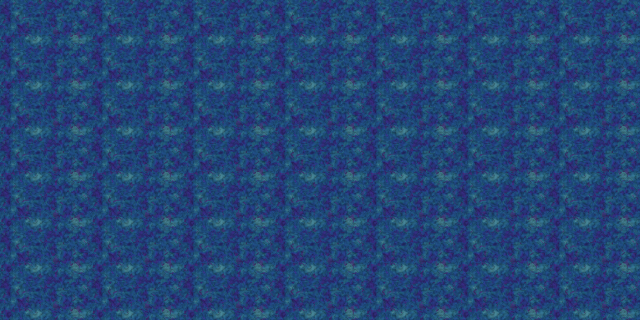
Reproduce this pattern procedurally as a WebGL 2 fragment shader.

```glsl
#version 300 es
precision highp float;
// Mottled blue, teal and violet paint cloth, a two-by-one tile repeated 7 by 7.
uniform vec2 u_resolution;
out vec4 fragColor;

// Unit gradient for a lattice cell
vec2 gradient(vec2 cell) {
    vec3 h = fract(cell.xyx * vec3(0.1031, 0.1030, 0.0973));
    h += dot(h, h.yzx + 33.33);
    float angle = 6.2832 * fract((h.x + h.y) * h.z);
    return vec2(cos(angle), sin(angle));
}

// Gradient noise, "cells" per unit, wrapping after "span" units across and 1 up
float tileNoise(vec2 p, float cells, float span, float seed) {
    vec2 wrap = cells * vec2(span, 1);
    p *= cells;
    vec2 i = floor(p), f = p - i;
    vec2 w = f * f * f * (f * (f * 6.0 - 15.0) + 10.0);
    vec2 lo = mod(i, wrap) + seed, hi = mod(i + 1.0, wrap) + seed;
    float a = dot(gradient(lo), f);
    float b = dot(gradient(vec2(hi.x, lo.y)), f - vec2(1, 0));
    float c = dot(gradient(vec2(lo.x, hi.y)), f - vec2(0, 1));
    float d = dot(gradient(hi), f - 1.0);
    return mix(mix(a, b, w.x), mix(c, d, w.x), w.y);
}

float fbm(vec2 p, float cells, float span, float seed) {
    float sum = 0.0, gain = 1.0;
    for (int k = 0; k < 3; k++) {
        sum += gain * tileNoise(p, cells, span, seed + 37.0 * float(k));
        cells *= 2.0;
        gain *= 0.65;
    }
    return sum;
}

// Soft dab, once in each half of the tile
float dab(vec2 p, vec2 centre, vec2 radius) {
    vec2 d = (fract(p - centre + 0.5) - 0.5) / radius;
    return exp(-dot(d, d));
}

void main() {
    vec2 tile = fract(gl_FragCoord.xy / u_resolution * 7.0) * vec2(2, 1);

    // Ragged paint edges
    vec2 p = tile + 0.05 * vec2(fbm(tile, 5.0, 2.0, 11.0), fbm(tile, 5.0, 2.0, 171.0));

    // Tone runs from violet to pale teal; the halves are alike but not equal
    float tone = 0.48 + 0.28 * fbm(p, 4.0, 1.0, 5.0) + 0.38 * fbm(p, 4.0, 2.0, 401.0);
    tone += 0.29 * dab(p, vec2(0.77, 0.14), vec2(0.19, 0.12));
    tone += 0.12 * dab(p, vec2(0.45, 0.64), vec2(0.13, 0.12));
    tone -= 0.20 * dab(p, vec2(0.43, 0.40), vec2(0.15, 0.12));
    tone -= 0.18 * dab(p, vec2(0.09, 0.76), vec2(0.12, 0.15));

    vec3 colour = mix(vec3(0.18, 0.15, 0.43), vec3(0.13, 0.23, 0.48), smoothstep(0.14, 0.38, tone));
    colour = mix(colour, vec3(0.11, 0.28, 0.46), smoothstep(0.34, 0.50, tone));
    colour = mix(colour, vec3(0.14, 0.35, 0.47), smoothstep(0.50, 0.68, tone));
    colour = mix(colour, vec3(0.23, 0.44, 0.50), smoothstep(0.68, 0.96, tone));

    // Magenta and green stains
    float stain = fbm(p, 6.0, 2.0, 131.0);
    colour = mix(colour, vec3(0.26, 0.12, 0.40), 0.6 * smoothstep(0.24, 0.55, stain));
    colour = mix(colour, vec3(0.10, 0.33, 0.37), 0.45 * smoothstep(0.28, 0.60, -stain));

    // Fine wandering brush strokes and grain
    float stroke = 1.0 - smoothstep(0.0, 0.16, abs(tileNoise(p, 9.0, 2.0, 211.0)));
    colour *= 1.05 - 0.15 * stroke + 0.28 * tileNoise(tile, 16.0, 2.0, 307.0);

    fragColor = vec4(colour, 1.0);
}
```
